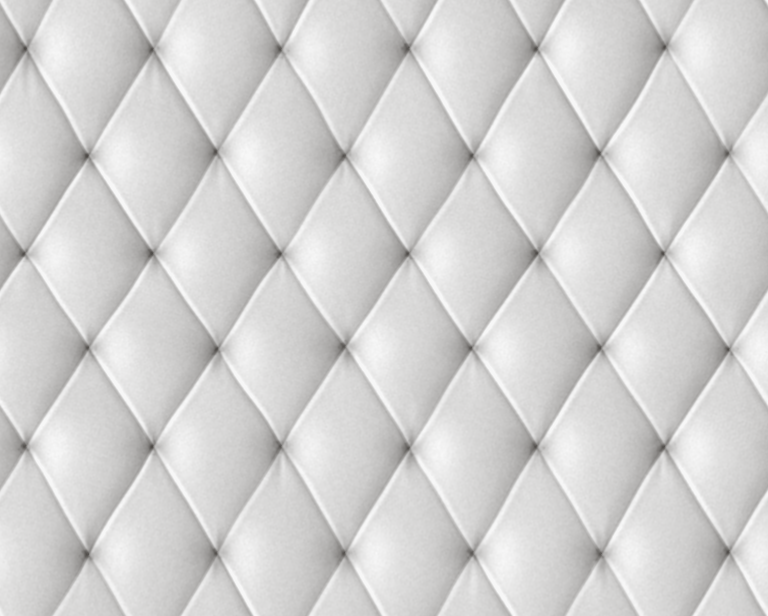
This texture is drawn by a Shadertoy shader. Its source:

```glsl
const float PI = 3.14159265;
const float COLUMNS = 6.0;          // buttons across
const float ROW_STEP = 0.1642;      // spacing of button rows
const float CELL_ASPECT = 1.575;    // height of a diamond over its width
const vec2 FIRST_BUTTON = vec2(0.195, 0.078);
const vec3 DEEP_SHADE = vec3(0.20, 0.185, 0.17);
const vec3 LIT_LEATHER = vec3(0.97);

float hash(vec2 p) {
    return fract(sin(dot(p, vec2(127.1, 311.7))) * 43758.5453);
}

float noise(vec2 p) {
    vec2 i = floor(p), f = fract(p);
    f = f * f * (3.0 - 2.0 * f);
    return mix(mix(hash(i), hash(i + vec2(1, 0)), f.x),
               mix(hash(i + vec2(0, 1)), hash(i + vec2(1, 1)), f.x), f.y);
}

vec2 rotate(vec2 p, float angle) {
    float c = cos(angle), s = sin(angle);
    return vec2(c * p.x - s * p.y, s * p.x + c * p.y);
}

float bell(float x, float width) {
    x /= width;
    return exp(-x * x);
}

// Broad shading of one cushion; c is (0,0) at its left tip, (1,1) at its right tip
float cushion(vec2 c) {
    float across = (c.x + c.y) * 0.5;
    float upDown = (c.x - c.y) * 0.5;
    float shade = 0.84 + 0.115 * bell(across - 0.22, 0.18) * bell(upDown, 0.16);
    shade += 0.03 * bell(c.x, 0.25) * smoothstep(0.3, 0.9, c.y);
    shade += 0.04 * bell(c.y, 0.2) * smoothstep(0.1, 0.5, c.x);
    shade -= 0.075 * smoothstep(0.45, 1.0, across);
    shade -= 0.035 * smoothstep(0.55, 1.0, c.x);
    return shade - 0.01 * smoothstep(0.7, 1.0, c.y);
}

// Fold between cushions: d is the signed offset, t runs from button to button
float seam(float d, float t, float depth, float strength) {
    float belly = sqrt(max(sin(PI * t), 0.0));
    float ridge = bell(d - 0.012 - 0.018 * belly, 0.014 + 0.012 * belly);
    float crease = bell(d + 0.003, 0.014);
    float hollow = smoothstep(-0.03 - depth * belly, -0.01, d)
                 * smoothstep(0.016, -0.016, d) * belly;
    float outer = bell(d - 0.075, 0.025) * belly;
    return strength * (0.085 * ridge - 0.075 * crease - 0.06 * hollow - 0.015 * outer);
}

// Upright gathers above and below a button, fanning out slightly
float puckers(vec2 d, float r, float seed) {
    float spread = d.x / (0.09 + 0.35 * abs(d.y));
    float side = step(0.0, d.y);
    float streak = noise(vec2(spread * 3.2 + seed * 57.0, side * 7.0 + d.y * 3.0)) - 0.5;
    float reach = 0.15 + 0.10 * hash(vec2(seed, side));
    return 0.26 * streak * bell(spread, 0.9) * bell(r, reach) * smoothstep(0.01, 0.09, abs(d.y));
}

// Small sunken button with a soft shadow leaning to its left
float button(vec2 d, float r, float seed) {
    float ragged = r * (0.65 + 0.8 * noise(d * 38.0 + seed * 91.0));
    float pit = bell(ragged, 0.036);
    float halo = bell(length(d * vec2(1.0, 1.1 - 0.4 * seed)), 0.085);
    float leftShade = bell(length((d + vec2(0.11, 0.0)) * vec2(0.8, 1.0)), 0.12);
    return -0.20 * pit - 0.12 * halo - 0.035 * leftShade - 0.03 * bell(r, 0.2);
}

// Fine pebbled relief without a preferred direction
float grain(vec2 q) {
    float pebbles = noise(rotate(q, 0.4) * 52.0) + noise(rotate(q, 1.2) * 61.0);
    return pebbles - 1.0;
}

void mainImage(out vec4 fragColor, in vec2 fragCoord) {
    vec2 uv = fragCoord / iResolution.xy;

    // Cell coordinates, y downward, with slightly uneven row spacing
    float drop = 1.0 - uv.y - FIRST_BUTTON.y;
    drop -= 0.009 * sin(2.0 * PI * drop / (5.0 * ROW_STEP));
    vec2 p = vec2(uv.x * COLUMNS - FIRST_BUTTON.x, drop / ROW_STEP * 0.5);
    vec2 q = p * vec2(1.0, CELL_ASPECT);

    // Diagonal lattice: seams on integers, buttons where they cross
    vec2 lattice = vec2(p.x + p.y, p.x - p.y);
    lattice += 0.03 * (vec2(noise(q * 2.7), noise(q * 2.7 + 31.0)) - 0.5);
    vec2 cell = fract(lattice);
    vec2 id = floor(lattice + 0.5);
    vec2 off = lattice - id;

    // Cushions, blended across each seam so that no hard step remains
    float shade = cushion(cell);
    vec2 blend = 0.5 * smoothstep(0.02, 0.0, abs(off));
    shade = mix(shade, cushion(fract(vec2(id.x - off.x, lattice.y))), blend.x);
    shade = mix(shade, cushion(fract(vec2(lattice.x, id.y - off.y))), blend.y);

    // Folds
    float riseSeed = hash(vec2(id.x, floor(lattice.y)) + 3.0);
    float fallSeed = hash(vec2(floor(lattice.x), id.y) + 17.0);
    shade += seam(off.x, cell.y, 0.11 + 0.08 * riseSeed, 0.65 + 0.55 * riseSeed);
    shade += seam(off.y, cell.x, 0.03 + 0.05 * fallSeed, 0.7 + 0.5 * fallSeed);

    // Buttons and puckers
    vec2 d = vec2(off.x + off.y, (off.x - off.y) * CELL_ASPECT) * 0.5;
    float r = length(d);
    float seed = hash(id + 5.0);
    shade += puckers(d, r, seed) + button(d, r, seed);

    // Surface variation
    shade += 0.03 * (noise(q * 2.2 + 9.0) - 0.5) + 0.022 * grain(q);
    shade = clamp(shade, 0.3, 0.97);

    float light = (shade - DEEP_SHADE.g) / (LIT_LEATHER.g - DEEP_SHADE.g);
    fragColor = vec4(mix(DEEP_SHADE, LIT_LEATHER, light), 1.0);
}
```
